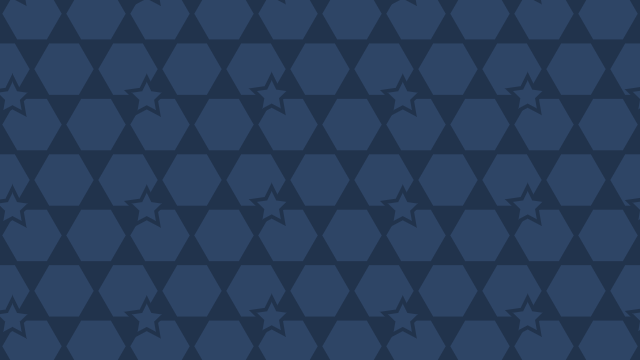
Write a WebGL 2 fragment shader that draws this pattern.

```glsl
#version 300 es
precision highp float;
// Flat-topped hexagons on a staggered lattice, with dark triangles between them,
// overlaid by outlined five-pointed stars in slightly uneven columns.
// Shapes are distance functions; one unit is the spacing of two hexagons.

uniform vec2 u_resolution;
out vec4 fragColor;

const vec3 FILL_COLOR = vec3(0.18, 0.27, 0.40);
const vec3 GROUND_COLOR = vec3(0.13, 0.20, 0.30);

const float HEXAGONS_ACROSS = 10.0;
const float HEX_APOTHEM = 0.4015;
const vec2 CELL = vec2(1.0, 1.73205);   // holds two staggered hexagons

const int STAR_COLUMNS = 6;
const float STAR_SPACING = 2.0;
const float STAR_RADIUS = 0.374;
const float STAR_VALLEY = 0.5;          // inner radius relative to outer
const float STAR_OUTLINE = 0.0586;
// Offset of each star column from its hexagon centre
const vec2 STAR_OFFSET[STAR_COLUMNS] = vec2[](
    vec2(0.195, -0.443), vec2(0.293, -0.443), vec2(0.245, -0.417),
    vec2(0.293, -0.443), vec2(0.245, -0.417), vec2(0.117, -0.430));

const float PI = 3.14159;

// Offset from the nearest centre of a repeating cell
vec2 repeatCell(vec2 p, vec2 cell) {
    return p - cell * floor(p / cell + 0.5);
}

float hexagonDistance(vec2 p, float apothem) {
    p = abs(p);
    return max(p.y, dot(p, vec2(0.866025, 0.5))) - apothem;
}

// Signed distance to the star's edge lines, so that offsets keep sharp tips
float starDistance(vec2 p) {
    float sector = 2.0 * PI / 5.0;
    float angle = abs(mod(atan(p.x, p.y) + 0.5 * sector, sector) - 0.5 * sector);
    vec2 folded = length(p) * vec2(cos(angle), sin(angle));
    vec2 tip = vec2(STAR_RADIUS, 0.0);
    vec2 valley = STAR_RADIUS * STAR_VALLEY * vec2(cos(0.5 * sector), sin(0.5 * sector));
    vec2 edge = valley - tip;
    return dot(folded - tip, normalize(vec2(edge.y, -edge.x)));
}

float coverage(float dist, float pixel) {
    return clamp(0.5 - dist / pixel, 0.0, 1.0);
}

void main() {
    float pixel = HEXAGONS_ACROSS / u_resolution.x;
    vec2 p = (gl_FragCoord.xy - 0.5 * u_resolution) * pixel;

    // Hexagons: two interleaved rectangular grids
    float hexagon = min(hexagonDistance(repeatCell(p, CELL), HEX_APOTHEM),
                        hexagonDistance(repeatCell(p + 0.5 * CELL, CELL), HEX_APOTHEM));

    // Stars: one per column, repeated vertically
    float star = 1e3;
    for (int i = 0; i < STAR_COLUMNS; i++) {
        float columnX = float(i) * STAR_SPACING - 0.5 * HEXAGONS_ACROSS;
        vec2 q = p - vec2(columnX, 0.0) - STAR_OFFSET[i];
        q.y = repeatCell(q, CELL).y;
        star = min(star, starDistance(q));
    }

    // Layers: hexagons, star outline, star interior
    vec3 color = mix(GROUND_COLOR, FILL_COLOR, coverage(hexagon, pixel));
    color = mix(color, GROUND_COLOR, coverage(star, pixel));
    color = mix(color, FILL_COLOR, coverage(star + STAR_OUTLINE, pixel));
    fragColor = vec4(color, 1.0);
}
```
